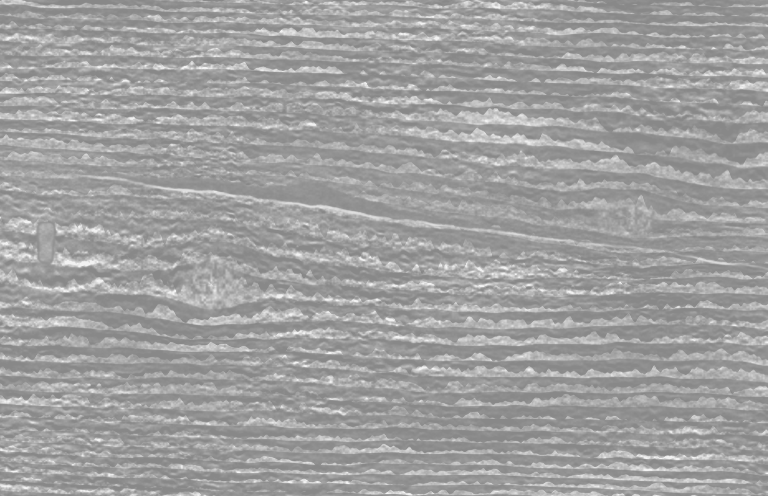
Reproduce this texture procedurally as a WebGL 1 fragment shader.

```glsl
precision highp float;
uniform vec2 u_resolution;

const float ROWS_MIDDLE = 25.0;     // ridges per canvas height at the centre
const float ROWS_GROWTH = 105.0;    // how fast ridges tighten towards the edges
const float SLOPE_EDGE = 0.022;
const float SLOPE_MIDDLE = 0.085;
const float RELIEF_STEP = 0.005;
const float RELIEF_GAIN = 3.0;
const float CRUMB_GAIN = 0.75;
const float RIDGE_DARK = -0.85;
const float RIDGE_LIGHT = 1.15;
const float GREY_MID = 0.630;
const float GREY_GAIN = 0.092;
const float GREY_SKEW = 0.017;
const float GREY_FLOOR = 0.535;
const vec2 KNOT_A = vec2(0.427, 0.425);
const vec2 KNOT_A_SIZE = vec2(0.065, 0.060);
const vec2 KNOT_B = vec2(1.266, 0.560);
const vec2 KNOT_B_SIZE = vec2(0.070, 0.045);
const vec2 PEG = vec2(0.093, 0.512);
const vec2 PEG_HALF = vec2(0.016, 0.040);

float hash(vec2 p) {
  return fract(sin(dot(p, vec2(127.1, 311.7))) * 43758.5453);
}

float noise(vec2 p) {
  vec2 i = floor(p);
  vec2 f = fract(p);
  f = f * f * (3.0 - 2.0 * f);
  float low = mix(hash(i), hash(i + vec2(1.0, 0.0)), f.x);
  float high = mix(hash(i + vec2(0.0, 1.0)), hash(i + vec2(1.0, 1.0)), f.x);
  return mix(low, high, f.y);
}

float signedNoise(vec2 p) {
  return noise(p) * 2.0 - 1.0;
}

float bump(float x) {
  return exp(-x * x);
}

float knotMask(vec2 d) {
  return exp(-dot(d, d));
}

// Crumbling rings inside a knot
float knotTone(vec2 d, vec2 p) {
  float rings = signedNoise(vec2(length(d) * 9.0, atan(d.y, d.x) * 2.5));
  float crumbs = signedNoise(p * vec2(120.0, 95.0)) + 0.8 * signedNoise(p * vec2(230.0, 200.0));
  return 0.4 + 0.6 * rings + 1.1 * crumbs;
}

// Height across the grain, bent around the knots
float grainHeight(vec2 p, vec2 dA, vec2 dB) {
  float slope = SLOPE_EDGE + SLOPE_MIDDLE * bump((p.y - 0.59) / 0.14);
  float v = p.y + (p.x - 0.78) * slope;
  v += 0.009 * signedNoise(p * vec2(2.0, 4.0) + 3.0);
  v += 0.003 * signedNoise(p * vec2(9.0, 15.0));
  v -= 0.6 * KNOT_A_SIZE.y * dA.y * knotMask(dA * 0.7);
  v -= 0.6 * KNOT_B_SIZE.y * dB.y * knotMask(dB * 0.7);
  return v;
}

// Split fibres and short splinters
float fibres(vec2 g) {
  float ragged = 0.004 * signedNoise(g * vec2(75.0, 50.0));
  vec2 s = g + vec2(0.0, ragged);
  return 0.55 * noise(s * vec2(16.0, 80.0)) + 0.45 * noise(s * vec2(60.0, 150.0));
}

// Light bands with a ragged upper edge over flat dark ridges
float ridges(vec2 g, float pixel) {
  float d = g.y - 0.5;
  float density = ROWS_MIDDLE + ROWS_GROWTH * d * d;
  float rows = d * (ROWS_MIDDLE + ROWS_GROWTH * d * d / 3.0);
  rows += 0.28 * signedNoise(g * vec2(2.2, 9.0)) + 0.09 * signedNoise(g * vec2(24.0, 35.0));
  float row = floor(rows);
  float f = rows - row;
  float soft = 0.02 + 0.55 * pixel * density;
  float top = 0.46 + 0.24 * signedNoise(vec2(g.x * 3.0, row * 7.3));
  top += 0.20 * signedNoise(vec2(g.x * 21.0, row * 5.1));
  top += 0.22 * signedNoise(vec2(g.x * 75.0, row * 3.7));
  top += 0.12 * signedNoise(vec2(g.x * 160.0, row * 2.9));
  float band = smoothstep(0.0, 0.06 + soft, f) * (1.0 - smoothstep(top - soft, top + soft, f));
  float shade = 0.55 + 0.6 * noise(vec2(g.x * 5.0, row * 9.7));
  return mix(RIDGE_DARK, RIDGE_LIGHT, band * shade);
}

void main() {
  vec2 p = gl_FragCoord.xy / u_resolution.y;
  float pixel = 1.0 / u_resolution.y;
  vec2 dA = (p - KNOT_A) / KNOT_A_SIZE;
  vec2 dB = (p - KNOT_B) / KNOT_B_SIZE;
  vec2 g = vec2(p.x, grainHeight(p, dA, dB));

  // Ridges, fibre relief and crumbs
  float rough = smoothstep(0.3, 0.7, noise(p * vec2(5.0, 9.0) + 17.0));
  float strength = 1.0 - 0.6 * bump((g.y - 0.59) / 0.08);
  float tone = ridges(g, pixel) * strength * mix(1.05, 0.75, rough);
  float litness = smoothstep(-0.8, 0.3, tone);
  float relief = fibres(g) - fibres(g + vec2(0.0, RELIEF_STEP));
  tone += RELIEF_GAIN * relief * mix(0.6, 1.4, rough);
  tone += 0.25 * signedNoise(g * vec2(14.0, 150.0));
  float crumbs = signedNoise(p * vec2(150.0, 210.0)) + 0.6 * signedNoise(p * vec2(300.0, 320.0));
  tone += CRUMB_GAIN * crumbs * mix(0.4, 1.0, litness) * mix(0.7, 1.1, rough);
  tone += 0.35 * signedNoise(p * vec2(3.0, 7.0) + 41.0);

  // Knots
  tone = mix(tone, knotTone(dA, p), 0.8 * smoothstep(0.25, 0.7, knotMask(dA)));
  tone = mix(tone, knotTone(dB, p), 0.6 * smoothstep(0.3, 0.7, knotMask(dB)));

  // Long split: smooth shadow above a thin lit lip
  float crack = p.y - 0.64 + 0.13 * (p.x - 0.2) - 0.005 * signedNoise(vec2(p.x * 9.0, 2.0));
  crack -= 0.002 * signedNoise(vec2(p.x * 40.0, 6.0));
  float span = smoothstep(0.08, 0.25, p.x);
  float depth = 0.005 + 0.030 * bump((p.x - 0.58) / 0.24);
  depth *= 0.6 + 0.6 * noise(vec2(p.x * 16.0, 8.0)) + 0.3 * noise(vec2(p.x * 60.0, 3.0));
  float shadow = smoothstep(0.0, 0.003, crack) * (1.0 - smoothstep(depth - 0.003, depth + 0.003, crack));
  float shadowTone = -0.8 + 0.3 * signedNoise(g * vec2(20.0, 120.0)) + 0.2 * crumbs;
  tone = mix(tone, shadowTone, 0.9 * shadow * span);
  float lip = bump((crack + 0.002) / 0.0028) * (0.3 + 0.7 * noise(vec2(p.x * 24.0, 5.0)));
  tone = mix(tone, 2.0, lip * span);

  // Upright peg with a dark rim
  vec2 q = abs(p + 0.004 * signedNoise(p * 30.0) - PEG) - PEG_HALF + 0.010;
  float peg = length(max(q, 0.0)) + min(max(q.x, q.y), 0.0) - 0.010;
  float pegTone = 0.3 + 0.4 * signedNoise(p * vec2(60.0, 40.0)) + 0.3 * crumbs;
  tone = mix(tone, pegTone, 1.0 - smoothstep(-pixel, pixel, peg));
  tone = mix(tone, -1.0, 0.65 * bump(peg / 0.003));

  float grey = GREY_MID + GREY_GAIN * tone + GREY_SKEW * tone * tone;
  gl_FragColor = vec4(vec3(clamp(grey, GREY_FLOOR, 0.95)), 1.0);
}
```
